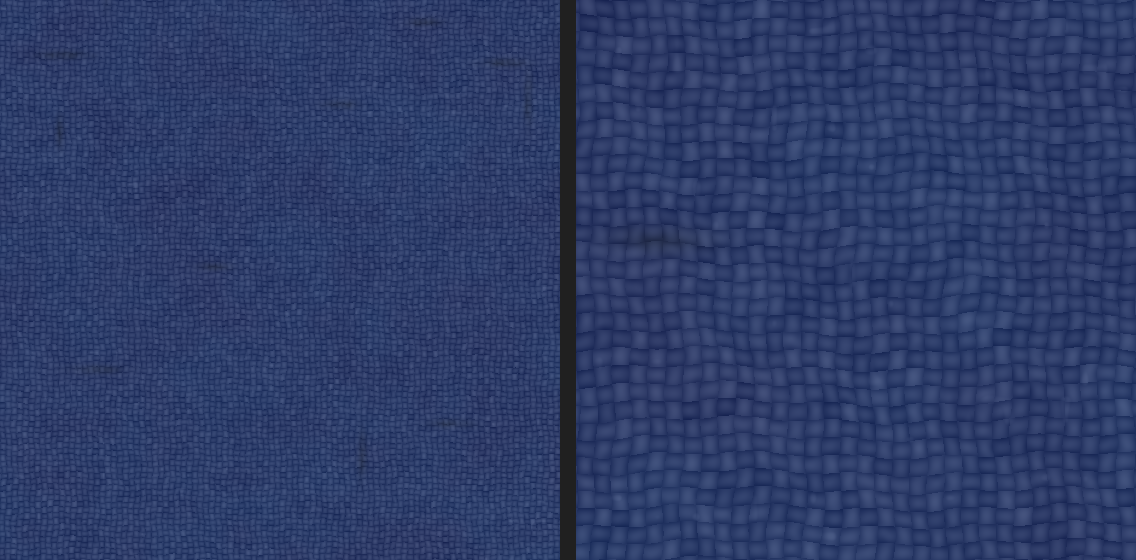
Left, the full canvas; right, a detail of the centre.
Reproduce this texture procedurally as a three.js fragment shader.

```glsl
// Navy plain-weave cloth: fine warp and weft threads crossing over and under.
// Each crossing is a rounded thread profile; layered sines bend the threads,
// hashes vary their tone, and a loose grid scatters short worn slubs.

#define THREADS 96.0        // threads across and down
#define BEND 0.16           // thread wander, in threads
#define RELIEF 0.78         // contrast between thread crown and gap
#define WARP_LIFT 0.08      // warp lighter, weft darker
#define THREAD_VARIATION 0.16
#define STITCH_VARIATION 0.30
#define GRAIN 0.28          // fibre roughness
#define SLUB_GRID 7.0       // slub cells across the canvas
#define SLUB_CHANCE 0.30
#define DARK_NAVY vec3(0.11, 0.17, 0.35)
#define LIGHT_NAVY vec3(0.24, 0.30, 0.47)
#define WORN_TINT vec3(0.17, 0.21, 0.30)

const float PI = 3.14159;

varying vec2 vUv;

float hash(vec2 p) {
  vec3 q = fract(vec3(p.xyx) * 0.1031);
  q += dot(q, q.yzx + 33.33);
  return fract((q.x + q.y) * q.z);
}

float valueNoise(vec2 p) {
  vec2 i = floor(p);
  vec2 f = fract(p);
  f = f * f * (3.0 - 2.0 * f);
  float low = mix(hash(i), hash(i + vec2(1.0, 0.0)), f.x);
  float high = mix(hash(i + vec2(0.0, 1.0)), hash(i + 1.0), f.x);
  return mix(low, high, f.y);
}

// Layered sines, with each axis displaced by a different phase
vec2 threadBend(vec2 p) {
  vec2 slow = sin(p.yx * 0.31 + 1.7 * sin(p * 0.13));
  vec2 quick = sin(p.yx * 1.13 + p * 0.47 + vec2(0.0, 2.1));
  return BEND * (slow + 0.7 * quick);
}

// Tone of the thread on top at a crossing: 0 in the gaps, 1 on the crown
float weaveTone(vec2 p) {
  vec2 cell = floor(p);
  vec2 f = fract(p) - 0.5;
  float warpOnTop = mod(cell.x + cell.y, 2.0);
  float across = mix(f.y, f.x, warpOnTop);
  float along = mix(f.x, f.y, warpOnTop);
  float crown = cos(PI * across) * (0.55 + 0.45 * cos(PI * along));

  float threadId = mix(cell.y + 211.0, cell.x, warpOnTop);
  float alongId = floor(mix(cell.x, cell.y, warpOnTop) / 9.0);
  float threadTone = hash(vec2(threadId, alongId)) - 0.5;
  float stitchTone = hash(cell + 57.0) - 0.5;

  float tone = 0.53 + RELIEF * (crown - 0.53);
  tone += WARP_LIFT * (2.0 * warpOnTop - 1.0);
  return tone + THREAD_VARIATION * threadTone + STITCH_VARIATION * stitchTone;
}

// Short soft streaks lying along warp or weft, one at most per grid cell
float slubMask(vec2 uv) {
  vec2 g = uv * SLUB_GRID;
  vec2 home = floor(g);
  float mask = 0.0;
  for (int y = -1; y <= 1; y++) {
    for (int x = -1; x <= 1; x++) {
      vec2 id = home + vec2(float(x), float(y));
      float present = step(hash(id + 19.0), SLUB_CHANCE);
      vec2 center = id + 0.2 + 0.6 * vec2(hash(id + 3.0), hash(id + 41.0));
      vec2 d = g - center;
      d = hash(id + 73.0) < 0.4 ? d.yx : d;
      d /= vec2(0.16 + 0.16 * hash(id + 97.0), 0.055);
      mask = max(mask, present * exp(-dot(d, d)));
    }
  }
  return mask;
}

void main() {
  vec2 p = vUv * THREADS;
  float tone = weaveTone(p + threadBend(p));

  // Fibre grain and broad uneven dye
  tone += GRAIN * (valueNoise(p * 1.9 + 13.0) - 0.5);
  float dye = valueNoise(vUv * 9.0 + 5.0) + valueNoise(vUv * 21.0) - 1.0;
  tone += 0.08 * dye;

  // Occasional pale fibre specks
  float speck = smoothstep(0.90, 1.0, valueNoise(p * 0.9 + 301.0));
  tone += 0.35 * speck;

  vec3 color = mix(DARK_NAVY, LIGHT_NAVY, clamp(tone, -0.25, 1.35));
  color += vec3(-0.012, 0.006, 0.008) * dye;

  // Worn slubs are greyer and darker, broken up by the weave
  float slub = slubMask(vUv) * (0.4 + 0.6 * valueNoise(p * 0.8 + 89.0));
  color = mix(color, WORN_TINT * (0.65 + 0.5 * tone), 0.65 * slub);

  gl_FragColor = vec4(color, 1.0);
}
```
